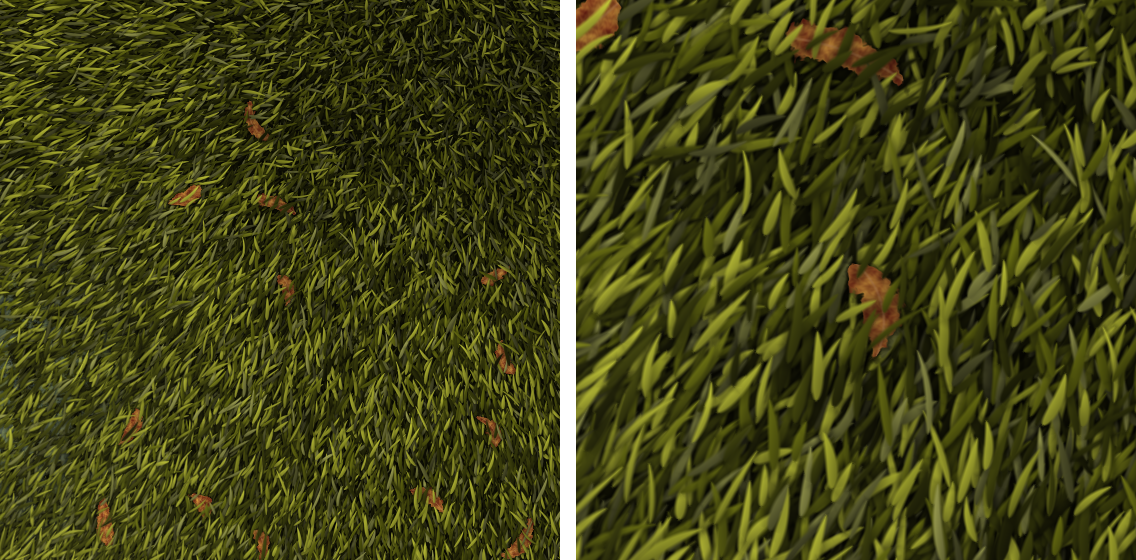
Left: the whole. Right: its middle third, enlarged.
A WebGL 2 fragment shader for this texture:

```glsl
#version 300 es
precision highp float;
// Sunlit lawn seen from above, with a few withered leaves lying in it.
// Jittered cells hold tapered blades that fan out from one point; layers are
// painted from dark undergrowth up to bright tips, leaves just below the top.
uniform vec2 u_resolution;
out vec4 fragColor;

#define LAYERS 18
#define LEAF_LAYER 16
#define BLADE_CELL 0.027
#define BLADE_WIDTH 0.0027
#define LEAF_CELL 0.14
#define LEAF_CHANCE 0.36
#define FAN_CENTER vec2(0.80, 1.08)
#define SHADOW 0.19
#define SOFTNESS 0.0012
#define EXPOSURE 1.27

const vec3 DARK  = vec3(0.060, 0.062, 0.014);
const vec3 MID   = vec3(0.165, 0.174, 0.034);
const vec3 GREEN = vec3(0.275, 0.290, 0.044);
const vec3 LIGHT = vec3(0.470, 0.480, 0.135);
const vec3 PALE  = vec3(0.380, 0.385, 0.215);
const vec3 MIST  = vec3(0.29, 0.34, 0.31);

vec4 hash4(vec2 p) {
  vec4 q = fract(p.xyxy * vec4(0.1031, 0.1030, 0.0973, 0.1099));
  q += dot(q, q.wzxy + 33.33);
  return fract((q.xxyz + q.yzzw) * q.zywx);
}

// Layered sines, roughly -1 to 1
float waves(vec2 p) {
  float sum = 0.0, amp = 0.5;
  for (int i = 0; i < 4; i++) {
    sum += amp * sin(p.x + 1.7 * sin(p.y)) * cos(p.y * 0.9 + sin(p.x * 0.7));
    p = mat2(1.3, 1.1, -1.1, 1.3) * p + 2.3;
    amp *= 0.6;
  }
  return sum;
}

vec2 turn(vec2 p, float a) {
  float c = cos(a), s = sin(a);
  return vec2(c * p.x + s * p.y, c * p.y - s * p.x);
}

// Spindle lying along x, curved by bend and thinner towards +x
float spindle(vec2 p, float len, float width, float bend) {
  p.y += bend * p.x * p.x / len;
  float x = clamp(p.x / len, -1.0, 1.0);
  float taper = sqrt(1.0 - x * x) * (1.0 - 0.35 * x);
  return max(abs(p.y) - width * taper, abs(p.x) - len);
}

vec3 grassColor(float tone) {
  vec3 c = mix(DARK, MID, smoothstep(0.05, 0.36, tone));
  c = mix(c, GREEN, smoothstep(0.42, 0.66, tone));
  return mix(c, LIGHT, smoothstep(0.68, 0.92, tone));
}

void paintBlades(inout vec3 col, vec2 p, float layer, float haze, float chaos, float soft) {
  vec2 shift = hash4(vec2(layer, 5.0)).xy;
  vec2 grid = p / BLADE_CELL + shift;
  float height = layer / float(LAYERS - 1);
  for (int j = -1; j <= 1; j++)
  for (int i = -1; i <= 1; i++) {
    vec2 cell = floor(grid) + vec2(i, j);
    vec4 h = hash4(cell + vec2(37.0, 71.0) * layer + 11.0);
    vec4 k = hash4(cell + vec2(53.0, 29.0) * layer + 301.0);
    vec2 root = (cell + h.xy - shift) * BLADE_CELL;
    vec2 fan = FAN_CENTER - root;
    float spread = mix(0.85, 1.8, chaos) * (h.z + k.w - 1.0);
    vec2 q = turn(p - root, atan(fan.y, fan.x) + spread);
    float len = BLADE_CELL * mix(0.42, 0.95, k.x) * mix(1.0, 0.68, chaos);
    float width = BLADE_WIDTH * mix(0.6, 1.2, k.y) * mix(1.0, 0.85, chaos);
    float d = spindle(q, len, width, 0.3 * (k.z - 0.5));
    // Soft shadow under the blade, then the blade itself
    col *= 1.0 - SHADOW * smoothstep(2.2 * width, 0.0, d);
    float tone = h.w + 0.5 * (height - 0.68) - 0.06 * chaos;
    vec3 tint = grassColor(tone);
    float dry = step(0.84, fract(7.0 * k.w + 3.0 * k.x));
    tint = mix(tint, PALE * (0.5 + 0.6 * h.w), 0.85 * dry);
    tint *= 0.98 + 0.16 * q.x / len + 0.12 * clamp(q.y / width, -1.0, 1.0);
    tint = mix(tint, PALE * 0.9, 0.14 * haze);
    col = mix(col, tint, smoothstep(soft, -soft, d));
  }
}

void paintLeaves(inout vec3 col, vec2 p, float soft) {
  for (int j = -1; j <= 1; j++)
  for (int i = -1; i <= 1; i++) {
    vec2 cell = floor(p / LEAF_CELL) + vec2(i, j);
    vec4 h = hash4(cell + 83.0);
    vec4 k = hash4(cell + 219.0);
    vec2 center = (cell + 0.15 + 0.7 * h.xy) * LEAF_CELL;
    if (h.z > LEAF_CHANCE || center.x + center.y > 1.4) continue;
    vec2 q = turn(p - center, 6.283 * h.w);
    float mottle = waves(q * 230.0 + 40.0 * k.xy);
    float d = spindle(q, mix(0.024, 0.044, k.x), mix(0.010, 0.015, k.y), k.z - 0.5);
    d += 0.005 * mottle;
    vec3 tint = mix(vec3(0.34, 0.14, 0.07), vec3(0.54, 0.36, 0.15), 0.6 + 0.9 * mottle);
    float vein = smoothstep(0.0015, 0.0, abs(q.y + (k.z - 0.5) * q.x * q.x / 0.035));
    tint = mix(tint, vec3(0.56, 0.40, 0.26), 0.45 * vein);
    col *= 1.0 - 0.5 * smoothstep(0.006, 0.0, d);
    col = mix(col, tint, smoothstep(soft, -soft, d));
  }
}

void main() {
  vec2 p = gl_FragCoord.xy / u_resolution.y;
  float haze = smoothstep(0.75, 0.0, length(p * vec2(1.0, 0.7)));
  float chaos = smoothstep(0.75, 0.1, length(p - vec2(0.85, 1.0)));
  float soft = max(SOFTNESS * (1.0 + 0.9 * haze), 0.7 / u_resolution.y);

  // Undergrowth, with cool damp patches near the left edge
  float damp = smoothstep(0.30, 0.02, length((p - vec2(0.03, 0.32)) * vec2(1.2, 0.8)));
  vec3 col = DARK * 0.8;
  for (int n = 0; n < LAYERS; n++) {
    if (n == LEAF_LAYER) paintLeaves(col, p, soft);
    if (n == LAYERS - 3) {
      float speck = smoothstep(-0.1, 0.6, waves(p * 60.0) + 0.4 * waves(p * 310.0));
      col = mix(col, MIST, 0.7 * damp * speck);
    }
    paintBlades(col, p, float(n), haze, chaos, soft);
  }

  // Broad light: dim towards the upper right, uneven in clumps
  float clumps = 0.13 * waves(p * 17.0) + 0.08 * waves(p * 41.0 + 7.0);
  float light = EXPOSURE * (1.0 + clumps + 0.08 * haze - 0.24 * chaos);
  fragColor = vec4(col * light, 1.0);
}
```
